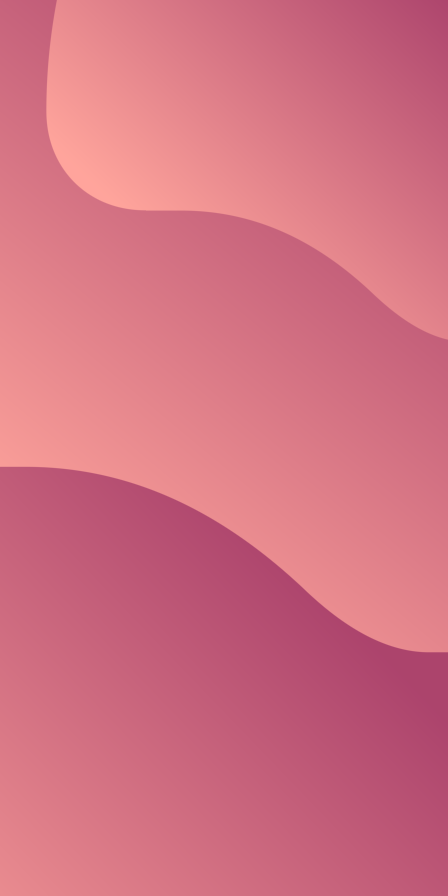
This background is drawn by a Shadertoy shader. Its source:

```glsl
#define DARK vec3(0.675, 0.265, 0.425)
#define LIGHT vec3(1.0, 0.645, 0.61)
#define BEND_SLOPE -0.95
#define CORNER_CENTER vec2(0.326, 1.753)
#define CORNER_RADIUS 0.2225
#define CORNER_POWER 2.1
#define SIDE_LEAN 0.385

// Cubic from a to b with end slopes, held flat outside the span
float hermite(float x, vec2 a, vec2 b, float slopeA, float slopeB) {
    float width = b.x - a.x;
    float t = clamp((x - a.x) / width, 0.0, 1.0);
    float s = 1.0 - t;
    return mix(a.y, b.y, t * t * (3.0 - 2.0 * t))
         + width * t * s * (slopeA * s - slopeB * t);
}

// Height of a slope that falls from crest through bend to trough
float wave(float x, vec2 crest, vec2 bend, vec2 trough) {
    return x < bend.x ? hermite(x, crest, bend, 0.0, BEND_SLOPE)
                      : hermite(x, bend, trough, BEND_SLOPE, 0.0);
}

// Approximate distance above the wave
float aboveWave(vec2 p, vec2 crest, vec2 bend, vec2 trough) {
    float e = 0.002;
    float h = wave(p.x, crest, bend, trough);
    float slope = (wave(p.x + e, crest, bend, trough) - h) / e;
    return (p.y - h) * inversesqrt(1.0 + slope * slope);
}

// Upper shape: leaning side, rounded corner, then a wave
float upperShape(vec2 p) {
    vec2 q = p - CORNER_CENTER;
    if (q.x > 0.0)
        return aboveWave(p, vec2(0.404, 1.530), vec2(0.833, 1.344), vec2(1.042, 1.237));
    if (q.y > 0.0)
        return q.x + CORNER_RADIUS - SIDE_LEAN * q.y * q.y;
    vec2 k = pow(abs(q), vec2(CORNER_POWER));
    return CORNER_RADIUS - pow(k.x + k.y, 1.0 / CORNER_POWER);
}

// Linear blend from dark to light across the canvas
vec3 ramp(vec2 p, float start, vec2 direction) {
    return mix(DARK, LIGHT, clamp(start + dot(p, direction), 0.0, 1.0));
}

void mainImage(out vec4 fragColor, in vec2 fragCoord) {
    // Canvas spans 1 wide by 2 high
    vec2 p = fragCoord / iResolution.xy * vec2(1.0, 2.0);
    float aa = 0.75 / min(iResolution.x, 0.5 * iResolution.y);

    // Middle band
    vec3 color = ramp(p, 1.472, vec2(-0.48, -0.576));

    // Upper shape
    vec3 upper = ramp(p, 2.51, vec2(-0.806, -0.845));
    color = mix(color, upper, smoothstep(-aa, aa, upperShape(p)));

    // Lower hill
    vec3 lower = ramp(p, 0.739, vec2(-0.538, -0.518));
    float hill = aboveWave(p, vec2(0.057, 0.958), vec2(0.682, 0.682), vec2(0.958, 0.544));
    color = mix(lower, color, smoothstep(-aa, aa, hill));

    fragColor = vec4(color, 1.0);
}
```
